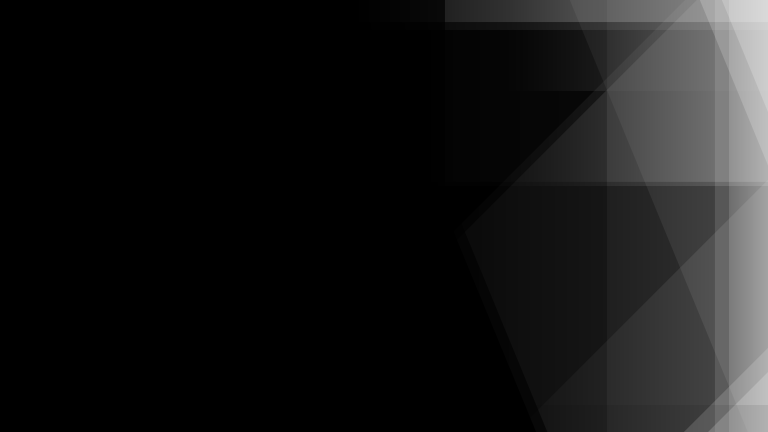
This background is drawn by a Shadertoy shader. Its source:

```glsl
// Draws overlapping translucent grey panels that glow at the right and fade to black at the left.

const float SLANT = 0.412; // sideways run of the steep edges per unit of depth

// Soft step, about one pixel wide, at signed distance d
float edge(float d) {
    return clamp(d * iResolution.y + 0.5, 0.0, 1.0);
}

// Linear ramp from 0 at a to 1 at b
float ramp(float a, float b, float x) {
    return clamp((x - a) / (b - a), 0.0, 1.0);
}

// Side of a 45 degree edge: 1 below and to the right
float diagonal(vec2 p, float offset) {
    return edge((p.x + p.y - offset) * 0.7071);
}

// Side of a steep edge leaning right as it descends: 1 on its right
float steep(vec2 p, float offset) {
    return edge((p.x - SLANT * p.y - offset) / sqrt(1.0 + SLANT * SLANT));
}

// Screen blend of a panel with the given opacity
float addPanel(float light, float opacity) {
    return 1.0 - (1.0 - light) * (1.0 - opacity);
}

void mainImage(out vec4 fragColor, in vec2 fragCoord) {
    // x runs right, y runs down from the top, in canvas heights
    vec2 p = fragCoord / iResolution.y;
    p.y = 1.0 - p.y;

    // Shared masks, with doubled borders mixed from two edges
    float rising = mix(diagonal(p, 1.586), diagonal(p, 1.613), 0.6);
    float falling = mix(steep(p, 0.829), steep(p, 0.855), 0.6);
    float wedge = rising * falling;
    float upper = edge(0.2106 - p.y);
    float aboveMiddle = mix(edge(0.421 - p.y), edge(0.4306 - p.y), 0.5);
    float topStrip = mix(edge(0.051 - p.y), edge(0.0694 - p.y), 0.3);
    float across = ramp(1.405, 1.655, p.x);

    // Large wedge and the faint column at its left
    float light = wedge * (0.04 + 0.045 * ramp(1.08, 1.4, p.x));
    float column = 0.6 * ramp(0.98, 1.06, p.x) + 0.4 * edge(p.x - 1.03);
    light = addPanel(light, column * aboveMiddle * (0.015 + 0.015 * ramp(1.05, 1.4, p.x)));

    // Upright columns, brighter towards the right
    light = addPanel(light, edge(p.x - 1.405) * (0.04 + 0.07 * across));
    light = addPanel(light, edge(p.x - 1.655) * 0.12);
    light = addPanel(light, edge(p.x - 1.6875) * 0.13);
    light = addPanel(light, 0.3 * ramp(1.6875, 1.778, p.x));

    // Horizontal bands
    float middle = aboveMiddle * (1.0 - upper);
    light = addPanel(light, middle * wedge * 0.2 * pow(ramp(1.1, 1.655, p.x), 1.7));
    light = addPanel(light, middle * wedge * 0.03 * edge(p.x - 1.405));
    light = addPanel(light, upper * 0.2 * pow(ramp(1.17, 1.655, p.x), 1.3));
    light = addPanel(light, upper * rising * 0.05);
    light = addPanel(light, topStrip * edge(p.x - 1.03) * (0.09 + 0.13 * ramp(1.03, 1.35, p.x)));
    light = addPanel(light, topStrip * 0.03 * ramp(0.82, 1.0, p.x));

    // Steep panels
    light = addPanel(light, steep(p, 1.319) * (0.05 + 0.03 * across));
    light = addPanel(light, steep(p, 1.620) * 0.18);
    light = addPanel(light, steep(p, 1.671) * 0.20);

    // Diagonal panels in the lower right
    light = addPanel(light, diagonal(p, 2.194) * falling * (0.015 + 0.08 * ramp(1.2, 1.655, p.x)));
    light = addPanel(light, diagonal(p, 2.583) * 0.16);
    light = addPanel(light, diagonal(p, 2.639) * 0.20);

    // Slight shade along the bottom
    light *= 1.0 - 0.08 * edge(p.y - 0.9375);

    fragColor = vec4(vec3(light), 1.0);
}
```
